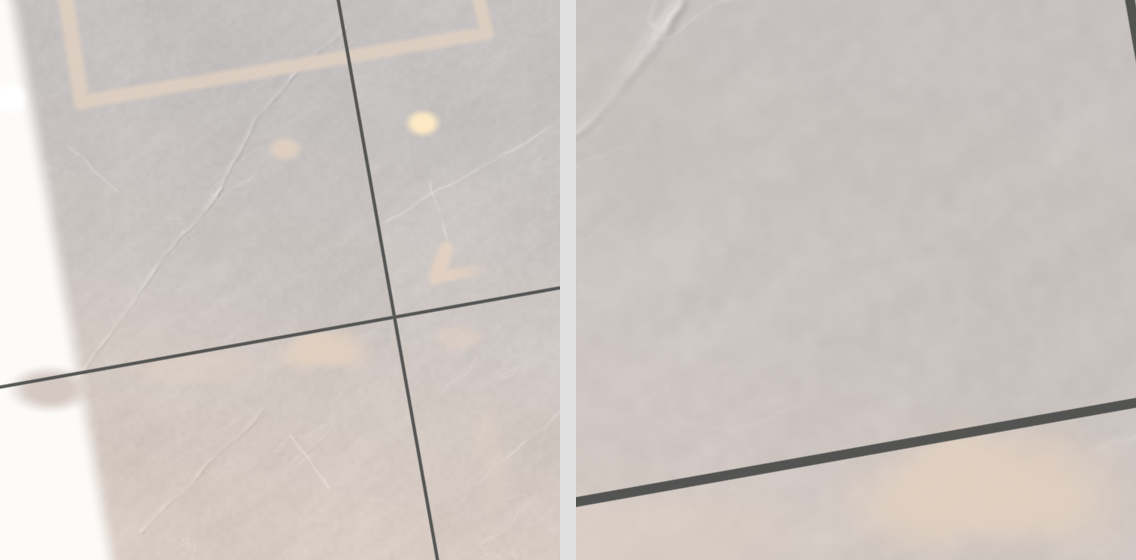
Left, the full canvas; right, a detail of the centre.
Reproduce this texture procedurally as a WebGL 2 fragment shader.

```glsl
#version 300 es
precision highp float;
// Polished grey stone floor tiles with dark joints, pale veins and soft warm reflections.
uniform vec2 u_resolution;
out vec4 outColor;

const vec2 JOINT_CROSSING = vec2(0.7044, 0.4336);
const float TILE_ANGLE = 0.1755;
const float TILE_SIZE = 1.0;
const float JOINT_HALF_WIDTH = 0.0029;
const float DAYLIGHT_EDGE = -0.573;
const float DAYLIGHT_SOFTNESS = 0.021;
const float GRAIN = 0.034;
const vec3 STONE_COOL = vec3(0.772, 0.758, 0.755);
const vec3 STONE_WARM = vec3(0.842, 0.792, 0.760);
const vec3 JOINT_COLOR = vec3(0.30, 0.305, 0.30);
const vec3 DAYLIGHT = vec3(0.992, 0.984, 0.976);
const vec3 PEACH = vec3(0.90, 0.825, 0.755);
const vec3 LAMP = vec3(1.0, 0.92, 0.77);
const vec3 SHADE = vec3(0.815, 0.762, 0.735);

// Veins as start and end points.
const int VEIN_COUNT = 11;
const vec4 VEINS[VEIN_COUNT] = vec4[](
  vec4(0.612, 0.941, 0.527, 0.863), vec4(0.527, 0.863, 0.456, 0.779),
  vec4(0.456, 0.779, 0.391, 0.655), vec4(0.391, 0.655, 0.280, 0.518),
  vec4(0.280, 0.518, 0.110, 0.275), vec4(0.469, 0.260, 0.260, 0.056),
  vec4(1.010, 0.788, 0.697, 0.605), vec4(0.775, 0.668, 0.797, 0.583),
  vec4(0.527, 0.219, 0.586, 0.134), vec4(0.130, 0.735, 0.208, 0.668),
  vec4(1.000, 0.258, 0.866, 0.141));

float hash(vec2 p) {
  vec3 q = fract(vec3(p.xyx) * 0.1031);
  q += dot(q, q.yzx + 33.33);
  return fract((q.x + q.y) * q.z);
}

float noise(vec2 p) {
  vec2 i = floor(p), f = fract(p);
  f = f * f * (3.0 - 2.0 * f);
  return mix(mix(hash(i), hash(i + vec2(1, 0)), f.x),
             mix(hash(i + vec2(0, 1)), hash(i + vec2(1, 1)), f.x), f.y);
}

float fbm(vec2 p) {
  float sum = 0.0, gain = 0.5;
  for (int i = 0; i < 5; i++) {
    sum += gain * noise(p);
    p = mat2(1.6, 1.2, -1.2, 1.6) * p + 7.3;
    gain *= 0.5;
  }
  return sum;
}

mat2 rotation(float a) { return mat2(cos(a), -sin(a), sin(a), cos(a)); }

// x: signed distance across the segment, y: distance to it.
vec2 segment(vec2 p, vec2 a, vec2 b) {
  vec2 d = b - a, r = p - a;
  float side = (r.x * d.y - r.y * d.x) / length(d);
  return vec2(side, length(r - d * clamp(dot(r, d) / dot(d, d), 0.0, 1.0)));
}

float band(vec2 p, vec2 a, vec2 b, float halfWidth) {
  return 1.0 - smoothstep(halfWidth * 0.5, halfWidth * 1.5, segment(p, a, b).y);
}

float glow(vec2 p, vec2 center, vec2 radius) {
  return 1.0 - smoothstep(0.45, 1.2, length((p - center) / radius));
}

float bump(float x, float width) { return exp(-x * x / (width * width)); }

// Embossed relief: a light ridge beside a faint dark crease.
float veinRelief(vec2 p) {
  vec2 w = p + 0.016 * (vec2(fbm(p * 18.0), fbm(p * 18.0 + 40.0)) - 0.5);
  float wear = smoothstep(0.25, 0.7, noise(p * 26.0)), sum = 0.0;
  for (int i = 0; i < VEIN_COUNT; i++) {
    vec2 s = segment(w, VEINS[i].xy, VEINS[i].zw);
    float near = 1.0 - smoothstep(0.006, 0.016, s.y);
    float crease = i < 6 ? 0.7 * bump(s.x + 0.001, 0.0025) - 0.5 * bump(s.x - 0.007, 0.002) : 0.0;
    sum += near * (bump(s.x - 0.003, 0.0022) - crease);
  }
  return sum * mix(0.35, 1.0, wear);
}

vec3 stone(vec2 p, vec2 cell) {
  vec2 s = p + cell * 17.0 + 30.0;
  float warmth = smoothstep(0.95, -0.1, p.y + 0.2 * (p.x - 0.5));
  vec3 color = mix(STONE_COOL, STONE_WARM, warmth);
  vec2 streak = rotation(0.65) * s;
  float cloud = fbm(s * 5.0) - 0.48;
  float brushed = fbm(streak * vec2(14.0, 50.0)) - 0.48;
  float grain = fbm(s * 110.0) - 0.48;
  float scratch = bump(fbm(streak * vec2(5.0, 13.0)) - 0.5, 0.008) * smoothstep(0.5, 0.8, noise(s * 9.0));
  float tint = 0.008 * (hash(cell + 5.0) - 0.5);
  return color + tint + 0.045 * cloud + GRAIN * (brushed + grain) + 0.025 * scratch + 0.05 * veinRelief(p);
}

// Warm reflections of a lit frame, lamps and furnishings.
vec3 reflections(vec3 color, vec2 p) {
  float frame = max(band(p, vec2(0.115, 1.02), vec2(0.146, 0.818), 0.014),
                max(band(p, vec2(0.146, 0.818), vec2(0.870, 0.941), 0.012),
                    band(p, vec2(0.870, 0.941), vec2(0.850, 1.02), 0.012)));
  float chevron = max(band(p, vec2(0.797, 0.555), vec2(0.779, 0.505), 0.013),
                      band(p, vec2(0.779, 0.505), vec2(0.872, 0.520), 0.010) * smoothstep(0.89, 0.80, p.x));
  vec2 w = p + 0.05 * (vec2(fbm(p * 14.0), fbm(p * 14.0 + 9.0)) - 0.48);
  float patches = glow(w, vec2(0.579, 0.375), vec2(0.085, 0.042))
                + 0.5 * glow(w, vec2(0.818, 0.401), vec2(0.045, 0.024))
                + 0.4 * glow(w, vec2(0.340, 0.340), vec2(0.130, 0.035))
                + 0.3 * glow(w, vec2(0.880, 0.180), vec2(0.030, 0.100));
  color = mix(color, PEACH, 0.7 * frame);
  color = mix(color, PEACH, 0.8 * max(chevron, min(patches, 1.0)));
  color = mix(color, PEACH, 0.75 * glow(p, vec2(0.509, 0.734), vec2(0.031, 0.022)));
  return mix(color, LAMP, 0.95 * glow(p, vec2(0.755, 0.780), vec2(0.031, 0.024)));
}

void main() {
  vec2 p = gl_FragCoord.xy / u_resolution;
  float pixel = 1.0 / min(u_resolution.x, u_resolution.y);
  vec2 q = rotation(TILE_ANGLE) * (p - JOINT_CROSSING);
  vec3 color = reflections(stone(p, floor(q / TILE_SIZE)), p);

  // Daylight strip, interrupted by a soft shadow.
  float light = 1.0 - smoothstep(-DAYLIGHT_SOFTNESS, DAYLIGHT_SOFTNESS, q.x - DAYLIGHT_EDGE);
  color = mix(color, DAYLIGHT, light);
  color = mix(color, SHADE, 0.9 * glow(p, vec2(0.090, 0.305), vec2(0.072, 0.040)));
  color = mix(color, vec3(1), glow(p, vec2(0.018, 0.824), vec2(0.032, 0.030)));

  // Joints on the tile grid.
  vec2 toJoint = abs(q - TILE_SIZE * round(q / TILE_SIZE));
  float joint = min(toJoint.x, toJoint.y) - JOINT_HALF_WIDTH;
  color = mix(color, JOINT_COLOR, 0.95 * (1.0 - smoothstep(-pixel, pixel, joint)));
  outColor = vec4(clamp(color, 0.0, 1.0), 1.0);
}
```
